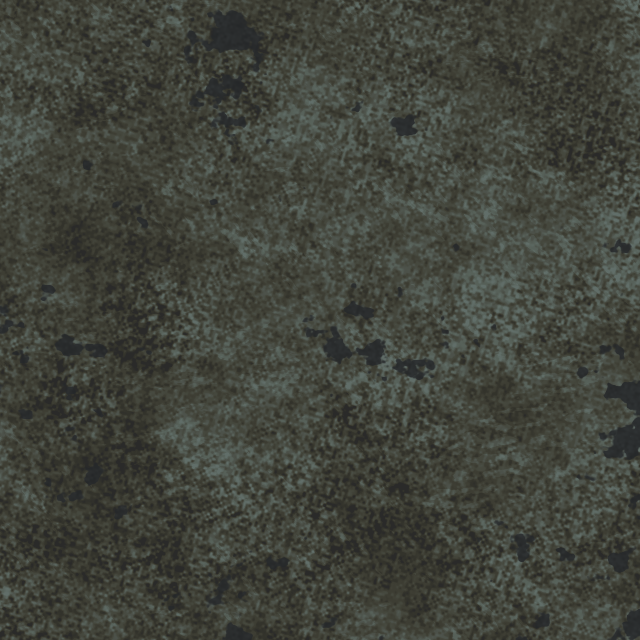
A WebGL 1 fragment shader for this texture:

```glsl
precision highp float;
// Weathered, mossy stone: layered value noise gives a tone that indexes a
// ramp from charcoal through olive to grey-green. Ragged dark pits and pale
// blue, slanted flecks are cut from thresholded noise on top of it.

uniform vec2 u_resolution;

const vec3 CHARCOAL   = vec3(0.165, 0.165, 0.16);
const vec3 DARK_OLIVE = vec3(0.20, 0.20, 0.17);
const vec3 OLIVE      = vec3(0.24, 0.24, 0.20);
const vec3 MOSS       = vec3(0.27, 0.28, 0.24);
const vec3 GREY_GREEN = vec3(0.30, 0.32, 0.29);
const vec3 PALE_GREEN = vec3(0.34, 0.38, 0.35);
const vec3 PALE_BLUE  = vec3(0.38, 0.43, 0.41);
const vec3 PIT        = vec3(0.155, 0.165, 0.172);

float hash(vec2 cell) {
  return fract(sin(dot(cell, vec2(127.1, 311.7))) * 43758.5453);
}

vec2 rotate(vec2 p, float angle) {
  float c = cos(angle), s = sin(angle);
  return vec2(c * p.x - s * p.y, s * p.x + c * p.y);
}

// Value noise in -1..1
float noise(vec2 p) {
  vec2 cell = floor(p);
  vec2 f = fract(p);
  f = f * f * (3.0 - 2.0 * f);
  float low  = mix(hash(cell), hash(cell + vec2(1.0, 0.0)), f.x);
  float high = mix(hash(cell + vec2(0.0, 1.0)), hash(cell + vec2(1.0)), f.x);
  return 2.0 * mix(low, high, f.y) - 1.0;
}

// Four octaves, each turned to hide the lattice
float fbm(vec2 p) {
  float sum = 0.0;
  float amplitude = 0.5;
  for (int i = 0; i < 4; i++) {
    sum += amplitude * noise(p);
    p = rotate(p, 0.65) * 2.03 + 17.3;
    amplitude *= 0.5;
  }
  return sum;
}

// Short marks along one direction, gathered where the cluster value is high
float flecks(vec2 p, float angle, float cluster) {
  float marks = fbm(rotate(p, angle) * vec2(38.0, 85.0));
  return smoothstep(0.46, 0.66, marks + cluster);
}

// Ragged pits: a fine outline broken out of broad clusters
float pits(vec2 p) {
  float outline = fbm(p * vec2(27.0, 31.0) + 41.0);
  float ragged = 0.10 * noise(p * 120.0 + 9.0);
  float cluster = fbm(p * vec2(4.0, 5.2) + 8.7);
  return smoothstep(0.50, 0.62, outline + ragged + 0.95 * cluster);
}

vec3 stoneRamp(float tone) {
  vec3 color = mix(CHARCOAL, DARK_OLIVE, smoothstep(-2.30, -1.35, tone));
  color = mix(color, OLIVE,      smoothstep(-1.35, -0.55, tone));
  color = mix(color, MOSS,       smoothstep(-0.55, 0.25, tone));
  color = mix(color, GREY_GREEN, smoothstep(0.25, 0.92, tone));
  color = mix(color, PALE_GREEN, smoothstep(0.92, 1.75, tone));
  return mix(color, PALE_BLUE,   smoothstep(1.75, 2.90, tone));
}

void main() {
  vec2 p = gl_FragCoord.xy / min(u_resolution.x, u_resolution.y);

  // Broad stains, mottling and fine grain that fades in smooth areas
  float stains = fbm(p * vec2(5.0, 6.2) + 3.1);
  float mottle = fbm(p * vec2(23.0, 28.0) + 29.0);
  float grain = 1.65 * noise(rotate(p, 0.3) * 225.0)
              + 0.95 * noise(rotate(p, 1.1) * 135.0 + 5.0);
  float roughness = clamp(1.0 + 0.8 * fbm(p * 8.0 + 63.0), 0.65, 1.35);
  float tone = 2.0 * stains + 1.4 * mottle + grain * roughness;

  // Pale flecks slanting one way, with a flatter set between
  float cluster = 0.9 * fbm(p * 7.0 + 77.0);
  float fleck = flecks(p, 0.75, cluster);
  fleck = max(fleck, flecks(p + 3.7, -0.1, -cluster - 0.04));
  tone += 0.95 * fleck + 0.04;

  vec3 color = stoneRamp(tone);
  color = mix(color, PIT + 0.006 * grain, 0.92 * pits(p));
  gl_FragColor = vec4(color, 1.0);
}
```
